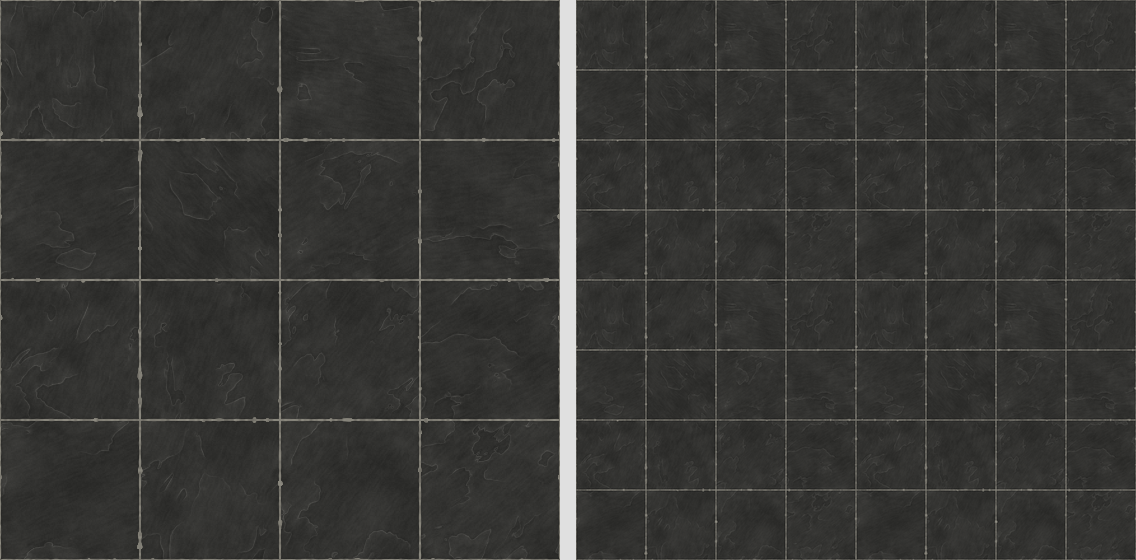
Left, the tile; right, the same tile 2 across and 2 down.
Give the GLSL for this texture, as a Shadertoy shader.

```glsl
// Dark slate floor: square tiles with layered cleft edges, set in thin pale grout.

const float TILES = 4.0;            // repeats across and down
const float GROUT_HALF = 0.0075;    // half joint width, in tile units
const float GROUT_JITTER = 0.004;   // unevenness of the joint edge
const float CHIP_SIZE = 0.013;      // depth of chipped tile edges
const float CLEFT_WIDTH = 0.0045;   // width of the bright cleft lines
const float CLEFT_GLOW = 0.34;      // brightness of the cleft lines
const float SHELF_GLOW = 0.22;      // brightness of the worn shelf behind a cleft
const float GRAIN = 0.22;           // strength of the streaky grain
const float CLOUDS = 0.36;          // strength of the broad mottling
const float EDGE_WEAR = 0.24;       // pale scuffs along tile edges
const float NO_WRAP = 4096.0;

const vec3 SLATE_DARK = vec3(0.150, 0.150, 0.143);
const vec3 SLATE_LIGHT = vec3(0.345, 0.343, 0.330);
const vec3 GROUT_DARK = vec3(0.43, 0.42, 0.39);
const vec3 GROUT_LIGHT = vec3(0.56, 0.55, 0.51);

float hash(vec2 p) {
    vec3 q = fract(p.xyx * 0.1031);
    q += dot(q, q.yzx + 33.33);
    return fract((q.x + q.y) * q.z);
}

// Value noise whose lattice wraps after "period" cells
float noise(vec2 p, float period) {
    vec2 i = floor(p), f = fract(p);
    f = f * f * f * (f * (f * 6.0 - 15.0) + 10.0);
    vec2 a = mod(i, period), b = mod(i + 1.0, period);
    return mix(mix(hash(a), hash(vec2(b.x, a.y)), f.x),
               mix(hash(vec2(a.x, b.y)), hash(b), f.x), f.y);
}

float fbm(vec2 p, int octaves) {
    float sum = 0.0, amp = 0.5, total = 0.0;
    for (int i = 0; i < octaves; i++) {
        sum += amp * noise(p, NO_WRAP);
        total += amp;
        amp *= 0.5;
        p = mat2(1.6, 1.2, -1.2, 1.6) * p + 17.3;
    }
    return sum / total;
}

// Sloping, warped stone surface; its contours become the cleft edges
float surface(vec2 p, vec2 seed) {
    vec2 q = p * vec2(1.7, 2.6) + seed;
    q += 0.7 * vec2(fbm(q + 5.2, 2), fbm(q + 31.7, 2));
    return fbm(q, 5) + 0.28 * p.y;
}

// Tone of one tile, from 0 (dark) to 1 (light)
float slateTone(vec2 local, vec2 id, float edge, float pixel) {
    vec2 seed = floor(200.0 * vec2(hash(id + 3.0), hash(id + 71.0))) + 20.0;
    float angle = 3.0 * hash(id + 19.0) - 0.9;
    float c = cos(angle), s = sin(angle);
    vec2 p = mat2(c, -s, s, c) * (local - 0.5);

    // Broad mottling and fine directional grain
    float cloud = fbm(p * 4.0 + seed, 5) - 0.5;
    vec2 bent = p + 0.05 * vec2(cloud, fbm(p * 6.0 + seed + 9.0, 3));
    float streak = noise(bent * vec2(14.0, 75.0) + seed, NO_WRAP) - 0.5;
    float speck = noise(local * 110.0 + seed, NO_WRAP) - 0.5;
    float rough = fbm(p * 22.0 + seed + 40.0, 4);
    float tone = 0.22 + 0.05 * (hash(id + 53.0) - 0.5);
    tone += CLOUDS * cloud + GRAIN * (0.5 * streak + 0.45 * speck + 0.5 * (rough - 0.5));

    // Cleft edges: a thin broken line with a worn shelf fading behind it
    float e = 0.004;
    float h = surface(p, seed);
    vec2 slope = vec2(surface(p + vec2(e, 0.0), seed), surface(p + vec2(0.0, e), seed)) - h;
    float steep = max(length(slope) / e, 0.25);
    float width = max(CLEFT_WIDTH, 0.6 * pixel);
    float shift = 0.10 * (hash(id + 29.0) - 0.5);
    for (int i = 0; i < 2; i++) {
        float above = h - (0.41 + 0.19 * float(i) + shift);
        float d = above / steep;
        float broken = smoothstep(0.34, 0.66, noise(p * 4.5 + seed + 60.0 * float(i + 1), NO_WRAP));
        float line = exp(-d * d / (width * width));
        float shelf = smoothstep(-0.004, 0.004, above) * exp(-max(above, 0.0) * 16.0);
        float shade = exp(-pow((d + 2.2 * width) / (1.6 * width), 2.0));
        tone += broken * (CLEFT_GLOW * line * (0.4 + rough) + SHELF_GLOW * shelf * rough - 0.07 * shade);
    }

    // Scuffed borders
    float scuff = smoothstep(0.48, 0.78, fbm(local * 5.0 + seed + 90.0, 3));
    tone += EDGE_WEAR * scuff * exp(-edge / 0.06) * (0.4 + rough);
    return clamp(tone, 0.0, 1.0);
}

void mainImage(out vec4 fragColor, in vec2 fragCoord) {
    vec2 p = TILES * fragCoord / iResolution.xy;
    float pixel = TILES / min(iResolution.x, iResolution.y);
    vec2 id = mod(floor(p), TILES);
    vec2 local = fract(p);
    vec2 side = min(local, 1.0 - local);
    float edge = min(side.x, side.y);

    vec3 slate = mix(SLATE_DARK, SLATE_LIGHT, slateTone(local, id, edge, pixel));
    slate *= 1.0 - 0.18 * exp(-max(edge - GROUT_HALF, 0.0) / 0.008);

    // Joint with uneven, occasionally chipped borders
    float jitter = GROUT_JITTER * (noise(p * 30.0, 30.0 * TILES) - 0.5);
    float chip = CHIP_SIZE * smoothstep(0.80, 0.98, noise(p * 22.0 + 7.0, 22.0 * TILES));
    float joint = edge - GROUT_HALF - jitter - chip;
    float cover = 1.0 - smoothstep(-0.6 * pixel, 0.6 * pixel, joint);
    vec3 grout = mix(GROUT_DARK, GROUT_LIGHT, noise(p * 50.0, 50.0 * TILES));

    fragColor = vec4(mix(slate, grout, cover), 1.0);
}
```
